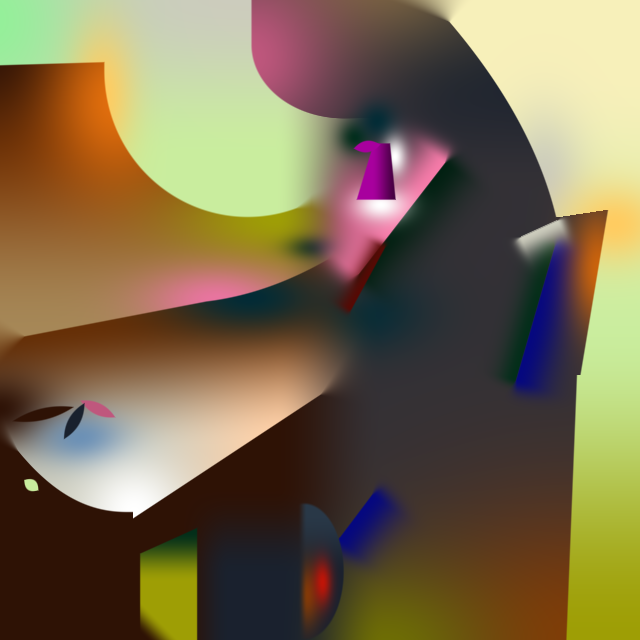
A Shadertoy shader for this background:

```glsl
const vec3 CHARCOAL = vec3(.2, .19, .21);
const vec3 NAVY = vec3(.1, .13, .18);
const vec3 TEAL = vec3(.01, .17, .21);
const vec3 FOREST = vec3(.01, .18, .1);
const vec3 BLUE = vec3(.02, .03, .5);
const vec3 STEEL = vec3(.4, .55, .7);
const vec3 UMBER = vec3(.18, .07, .02);
const vec3 RUST = vec3(.5, .23, .03);
const vec3 ORANGE = vec3(.88, .43, .05);
const vec3 SAND = vec3(.65, .53, .34);
const vec3 OLIVE = vec3(.62, .62, .02);
const vec3 LIME = vec3(.79, .93, .62);
const vec3 MINT = vec3(.58, .94, .6);
const vec3 CREAM = vec3(.97, .94, .73);
const vec3 GOLD = vec3(1., .8, .38);
const vec3 PEACH = vec3(1., .82, .66);
const vec3 MIST = vec3(.8, .8, .74);
const vec3 ROSE = vec3(.75, .34, .49);
const vec3 PINK = vec3(.96, .48, .66);
const vec3 MAGENTA = vec3(.66, .0, .62);
const vec3 RED = vec3(.75, .08, .03);
const vec3 WHITE = vec3(1.);

float edge(float d, float soft) {
    soft = max(soft, 1. / iResolution.y);
    return smoothstep(-soft, soft, d);
}

void glow(inout vec3 c, vec3 tone, vec2 p, vec2 center, vec2 radius) {
    vec2 q = (p - center) / radius;
    c = mix(c, tone, exp(-dot(q, q)));
}

// Colour spreading from the left side of segment a-b
void flank(inout vec3 c, vec3 tone, vec2 p, vec2 a, vec2 b, float reach) {
    float len = length(b - a);
    vec2 dir = (b - a) / len;
    float along = dot(p - a, dir);
    float side = dot(p - a, vec2(-dir.y, dir.x));
    float over = max(max(-along, along - len), 0.);
    vec2 fade = vec2(side, over * 2.5) / reach;
    c = mix(c, tone, edge(side, over * .5) * exp(-dot(fade, fade)));
}

// Pointed leaf between a and b
void petal(inout vec3 c, vec3 tone, vec2 p, vec2 a, vec2 b) {
    vec2 v = b - a;
    float h = clamp(dot(p - a, v) / dot(v, v), 0., 1.);
    c = mix(c, tone, edge(.036 * h * (1. - h) - length(p - a - v * h), 0.));
}

vec3 darkCenter(vec2 p) {
    vec3 c = mix(CHARCOAL, NAVY, smoothstep(.5, .72, p.x) * smoothstep(.7, .9, p.y));
    glow(c, SAND * .75, p, vec2(.6, 1.05), vec2(.2, .13));
    glow(c, ROSE, p, vec2(.39, .91), vec2(.13, .14));
    glow(c, RUST, p, vec2(.9, 0), vec2(.28, .22));
    glow(c, OLIVE * .7, p, vec2(.6, -.02), vec2(.16, .13));
    glow(c, TEAL, p, vec2(.55, .51), vec2(.11, .06));
    glow(c, NAVY, p, vec2(.37, .07), vec2(.1, .15));
    // Blue crease with an orange rim
    vec2 top = vec2(.866, .612), foot = vec2(.807, .408);
    flank(c, FOREST, p, foot, top, .03);
    flank(c, BLUE, p, top, foot, .05);
    glow(c, ORANGE * .9, p, vec2(.935, .58), vec2(.045, .1));
    flank(c, MIST, p, vec2(.815, .63), vec2(.87, .655), .001);
    flank(c, MIST, p, vec2(.87, .655), vec2(.815, .63), .03);
    return c;
}

vec3 brownField(vec2 p) {
    vec3 c = mix(SAND, RUST, smoothstep(.48, .8, p.y));
    glow(c, UMBER, p, vec2(0, .93), vec2(.14));
    glow(c, ORANGE, p, vec2(.18, .84), vec2(.1, .13));
    glow(c, OLIVE, p, vec2(.44, .66), vec2(.16, .07));
    glow(c, PINK * .95, p, vec2(.34, .53), vec2(.11, .05));
    glow(c, FOREST, p, vec2(.5, .613), vec2(.045, .018));
    return c;
}

vec3 paleField(vec2 p) {
    vec3 c = mix(LIME, MIST, smoothstep(.75, 1., p.y));
    glow(c, MINT, p, vec2(-.02, .97), vec2(.16));
    glow(c, GOLD, p, vec2(.16, .85), vec2(.05, .11));
    return c;
}

vec3 lowerField(vec2 p) {
    vec3 c = mix(MIST, PEACH, smoothstep(.2, .45, p.x));
    c = mix(c, RUST * .8, smoothstep(.27, .48, p.y - .1 * p.x));
    glow(c, UMBER, p, vec2(0, .36), vec2(.09, .06));
    glow(c, TEAL, p, vec2(.39, .535), vec2(.13, .055));
    glow(c, STEEL, p, vec2(.13, .315), vec2(.07, .04));
    glow(c, WHITE, p, vec2(.21, .2), vec2(.08));
    vec3 under = mix(UMBER, NAVY, smoothstep(.28, .36, p.x) * smoothstep(.24, .1, p.y));
    float lip = p.x < .208 ? .2 + 4.6 * pow(max(.2 - p.x, 0.), 2.2) : .19 + .66 * (p.x - .208);
    return mix(under, c, edge(p.y - lip, max(p.x - .5, .03 - p.x)));
}

vec3 yellowField(vec2 p) {
    vec3 c = mix(OLIVE, LIME, smoothstep(0., .5, p.y));
    c = mix(c, CREAM, smoothstep(.45, .9, p.y));
    glow(c, MIST, p, vec2(.85, .72), vec2(.06, .1));
    glow(c, GOLD, p, vec2(.96, .65), vec2(.08, .06));
    return c;
}

void mainImage(out vec4 fragColor, in vec2 fragCoord) {
    vec2 p = fragCoord / iResolution.xy;
    // Left fields, from bottom to top
    float u = max(p.x - .323, 0.);
    float shelf = .467 + .192 * min(p.x, .323) + .12 * u + 1.2 * u * u;
    vec3 c = mix(lowerField(p), brownField(p), edge(p.y - shelf, max(.04 - p.x, p.x - .51)));
    vec2 bowl = vec2(min(p.x - .387, .1), min(p.y - .89, 0.)) / vec2(.224, .229);
    float pale = max(.2 - .2 * length(bowl), min(p.y - .898 - .03 * p.x, .19 - p.x));
    c = mix(c, paleField(p), edge(pale, .4 * (p.x - .46)));

    // Dark centre with a round corner
    vec2 corner = min(p - vec2(.54, .93), 0.) / vec2(.147, .116);
    float dark = max(edge(.12 - .12 * length(corner), 0.), smoothstep(.43, .6, p.x));
    c = mix(c, darkCenter(p), dark);

    // Pink blade and magenta shard
    vec2 tip = vec2(.694, .743), heel = vec2(.563, .574);
    glow(c, ROSE, p, vec2(.56, .67), vec2(.05, .08));
    flank(c, PINK, p, heel, tip, .055);
    flank(c, FOREST * .7, p, tip, heel, .05);
    flank(c, RED * .45, p, vec2(.55, .518), vec2(.6, .61), .025);
    glow(c, FOREST, p, vec2(.555, .785), vec2(.025));
    glow(c, TEAL, p, vec2(.59, .81), vec2(.03));
    glow(c, WHITE, p, vec2(.617, .755), vec2(.018, .03));
    glow(c, WHITE, p, vec2(.595, .68), vec2(.04, .025));
    float shard = min(.044 - abs(p.y - .732), .03 - .2 * (p.y - .69) - abs(p.x - .588 - .1 * (p.y - .69)));
    c = mix(c, mix(MAGENTA, MAGENTA * .4, smoothstep(.58, .62, p.x)), edge(shard, 0.));
    petal(c, MAGENTA, p, vec2(.553, .768), vec2(.594, .774));

    // Small leaves
    petal(c, UMBER, p, vec2(.02, .342), vec2(.115, .364));
    petal(c, ROSE, p, vec2(.126, .374), vec2(.18, .348));
    petal(c, NAVY, p, vec2(.1, .314), vec2(.132, .37));
    petal(c, LIME, p, vec2(.038, .25), vec2(.06, .234));

    // Green pocket
    float pocket = min(min(p.x - .219, .308 - p.x), .135 + .45 * (p.x - .219) - p.y);
    vec3 green = mix(OLIVE, FOREST, smoothstep(.09, .17, p.y));
    c = mix(c, green, edge(pocket, 0.) * smoothstep(0., .05, p.y + p.x - .23));

    // Round lens and blue spark
    flank(c, BLUE, p, vec2(.531, .16), vec2(.531, .16) - vec2(.05, .065), .001);
    flank(c, BLUE, p, vec2(.58, .225), vec2(.531, .16), .05);
    vec3 glass = mix(NAVY, STEEL * .4, smoothstep(.1, .2, p.y));
    glow(glass, RUST, p, vec2(.48, .07), vec2(.02, .05));
    glow(glass, RED, p, vec2(.504, .09), vec2(.014, .035));
    float lens = .06 - .06 * length((p - vec2(.475, .107)) / vec2(.062, .106));
    c = mix(c, glass, edge(lens, 0.) * smoothstep(.465, .48, p.x));

    // Bright right side
    float t = .965 - p.y;
    float rim = p.y > .414 ? .907 + .167 * (p.y - .414) : .885 + .04 * p.y;
    if (p.y > .66 + .15 * (p.x - .868)) rim = .703 + .85 * t - t * t;
    c = mix(c, yellowField(p), edge(p.x - rim, -2. * t));
    fragColor = vec4(c, 1.);
}
```
